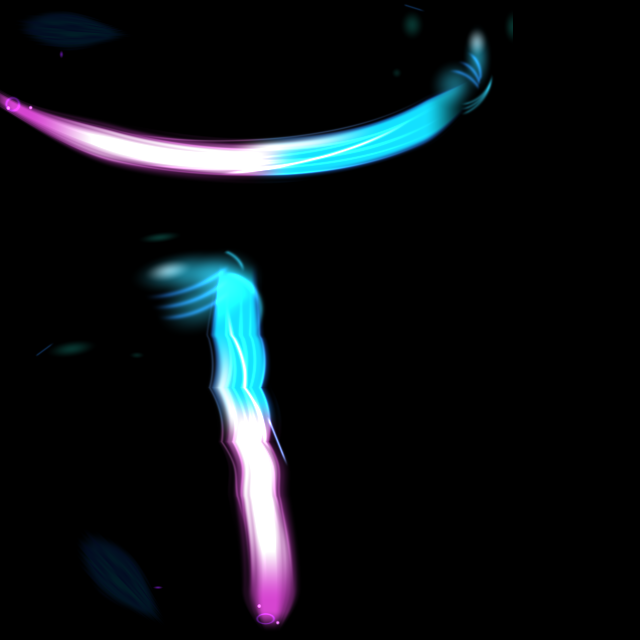
Reproduce this background procedurally as a WebGL 2 fragment shader.

```glsl
#version 300 es
precision highp float;
// Two bent light ribbons, magenta to white to cyan, with faint wisps on black.
uniform vec2 u_resolution;
out vec4 fragColor;

float hash(vec2 p) {
    return fract(sin(dot(p, vec2(127.1, 311.7))) * 43758.5453);
}

float noise(vec2 p) {
    vec2 i = floor(p), f = fract(p);
    f = f * f * (3.0 - 2.0 * f);
    return mix(mix(hash(i), hash(i + vec2(1, 0)), f.x),
               mix(hash(i + vec2(0, 1)), hash(i + vec2(1, 1)), f.x), f.y);
}

// Rises from a to b, falls from c to d
float band(float x, float a, float b, float c, float d) {
    return smoothstep(a, b, x) * (1.0 - smoothstep(c, d, x));
}

vec2 turn(vec2 p, float a) {
    return vec2(cos(a) * p.x + sin(a) * p.y, cos(a) * p.y - sin(a) * p.x);
}

float blob(vec2 p, vec2 center, vec2 radius, float angle) {
    return 1.0 - smoothstep(0.0, 1.0, length(turn(p - center, angle) / radius));
}

// Curved hair from a to b, bowed sideways by bend
float wisp(vec2 p, vec2 a, vec2 b, float bend, float width) {
    vec2 d = b - a;
    float len = length(d);
    vec2 q = vec2(dot(p - a, d), dot(p - a, vec2(-d.y, d.x))) / len;
    float t = q.x / len;
    float off = (q.y - bend * 4.0 * t * (1.0 - t)) / width;
    return exp(-off * off) * band(t, 0.0, 0.15, 0.7, 1.0);
}

// Dark feather, blunt at one end and pointed at the other
vec3 feather(vec2 p, vec2 center, vec2 radius, float angle) {
    vec2 q = turn(p - center, angle) / radius;
    q.y /= 1.0 - 0.6 * smoothstep(-0.2, 1.0, q.x);
    float grain = noise(vec2(q.x * 3.0, q.y * 14.0));
    float shape = 1.0 - smoothstep(0.65, 1.0, length(q) + 0.15 * grain);
    return shape * mix(vec3(0.01, 0.04, 0.13), vec3(0.0, 0.13, 0.15), grain * (1.0 - 0.6 * length(q)));
}

// Ribbon colour: s runs along it, o across it from -1 to 1
vec3 ribbon(float s, float o) {
    float fiber = noise(vec2(s * 5.0, o * 7.0 + s * 4.0));
    float rim = abs(o) + 0.22 * (fiber - 0.5);
    float cool = smoothstep(0.53, 0.63, s);
    float body = 1.0 - smoothstep(mix(0.2, 0.6, cool), 1.08, rim);
    vec3 tint = mix(vec3(0.84, 0.27, 0.82), vec3(0.08, 0.88, 1.0), cool);
    tint = mix(tint, vec3(0.12, 0.45, 0.95), cool * smoothstep(0.55, 0.95, rim));
    vec3 col = tint * body;

    // White heart and the bright streak beside it
    float heart = band(s, 0.08, 0.28, 0.52, 0.66) * (1.0 - smoothstep(0.2, 0.75, rim));
    float streak = exp(-pow((o - 0.6) / 0.22, 2.0)) * band(s, 0.5, 0.6, 0.64, 0.82);
    col = mix(col, vec3(1.0), clamp(heart * 1.3 + streak * 0.9, 0.0, 1.0));

    // Fine hairs drifting across the ribbon
    for (float i = 0.0; i < 7.0; i++) {
        float h = hash(vec2(i, 3.0));
        float path = -0.85 + i * 0.28 + 0.2 * sin(s * (3.0 + 3.0 * h) + 6.0 * h);
        float hair = exp(-pow((o - path) / 0.045, 2.0));
        col += 0.3 * hair * mix(tint, vec3(1.0), 0.3) * band(s, 0.05 + 0.3 * h, 0.4, 0.7, 0.95);
    }
    float bolt = exp(-pow((o + 0.45 - 2.5 * (s - 0.55)) / 0.06, 2.0));
    col += bolt * band(s, 0.48, 0.56, 0.76, 0.88);
    return col * band(s, 0.0, 0.06, 0.9, 1.0);
}

void main() {
    vec2 p = gl_FragCoord.xy / u_resolution;
    vec3 col = vec3(0.0);

    // Upper ribbon: a shallow bowl, steeper at the right
    float d = p.x - 0.38, quart = d > 0.0 ? 2.5 : 0.8;
    float bowl = 0.749 + 0.55 * d * d + quart * d * d * d * d;
    float slope = 1.1 * d + 4.0 * quart * d * d * d;
    float width = mix(0.013, 0.034, smoothstep(0.0, 0.18, p.x)) * (1.0 - 0.65 * smoothstep(0.66, 0.77, p.x));
    col += ribbon(p.x / 0.76 + 0.03, (p.y - bowl) / (width * sqrt(1.0 + slope * slope)));

    // Lower ribbon: leaning column with kinked joints
    float k = fract((p.y - 0.0555) / 0.0847);
    float kink = 0.009 * 4.0 * k * (1.0 - k) * band(p.y, 0.2, 0.28, 0.47, 0.48);
    float spine = 0.37 + 0.054 * (1.0 - smoothstep(0.08, 0.46, p.y)) + kink;
    float girth = 0.046 * smoothstep(-0.03, 0.08, p.y) * (1.0 - 0.25 * smoothstep(0.46, 0.58, p.y));
    col += ribbon((p.y - 0.012) / 0.58, (spine - p.x) / girth);
    col += vec3(0.5, 0.65, 1.0) * wisp(p, vec2(0.418, 0.35), vec2(0.45, 0.27), 0.0, 0.0018);

    // Fading tails beyond the cyan ends
    vec3 teal = vec3(0.1, 0.45, 0.53), blue = vec3(0.1, 0.35, 0.65), ash = vec3(0.4, 0.36, 0.36);
    col += teal * (blob(p, vec2(0.746, 0.91), vec2(0.024, 0.055), 0.0) + 0.8 * blob(p, vec2(0.71, 0.868), vec2(0.042, 0.04), 0.6));
    col += ash * blob(p, vec2(0.745, 0.935), vec2(0.018, 0.024), 0.0);
    col += teal * (1.1 * blob(p, vec2(0.29, 0.575), vec2(0.09, 0.035), 0.15) + blob(p, vec2(0.32, 0.535), vec2(0.085, 0.055), 0.5));
    col += teal * blob(p, vec2(0.355, 0.565), vec2(0.06, 0.05), 0.0);
    col += ash * blob(p, vec2(0.262, 0.577), vec2(0.04, 0.018), 0.2);
    for (float i = 0.0; i < 3.0; i++) {
        col += blue * 0.7 * wisp(p, vec2(0.36, 0.585 - 0.02 * i), vec2(0.225 + 0.01 * i, 0.535 - 0.016 * i), 0.012, 0.004);
        col += blue * 0.7 * wisp(p, vec2(0.75, 0.86 + 0.006 * i), vec2(0.70 + 0.015 * i, 0.89 + 0.015 * i), -0.008, 0.003);
        col += teal * 0.6 * wisp(p, vec2(0.72, 0.82 + 0.008 * i), vec2(0.77, 0.885), -0.012, 0.0025);
    }
    col += teal * (wisp(p, vec2(0.35, 0.575), vec2(0.402, 0.48), 0.028, 0.005) + wisp(p, vec2(0.35, 0.608), vec2(0.382, 0.575), 0.006, 0.003));

    // Dark feathers and stray smudges
    col += feather(p, vec2(0.115, 0.952), vec2(0.098, 0.036), -0.08);
    col += feather(p, vec2(0.19, 0.095), vec2(0.105, 0.045), -0.82);
    vec3 moss = vec3(0.03, 0.2, 0.18);
    col += moss * (blob(p, vec2(0.644, 0.961), vec2(0.02, 0.025), 0.0) + blob(p, vec2(0.112, 0.455), vec2(0.042, 0.014), 0.15));
    col += 0.6 * moss * (blob(p, vec2(0.62, 0.886), vec2(0.009), 0.0) + blob(p, vec2(0.214, 0.445), vec2(0.013, 0.006), 0.0));
    col += moss * (blob(p, vec2(0.802, 0.958), vec2(0.016, 0.028), 0.0) * step(p.x, 0.802) + blob(p, vec2(0.25, 0.629), vec2(0.036, 0.009), 0.12));
    col += 0.4 * blue * (wisp(p, vec2(0.055, 0.443), vec2(0.085, 0.465), 0.0, 0.0015) + wisp(p, vec2(0.63, 0.993), vec2(0.665, 0.982), 0.0, 0.0015));

    // Violet rings and sparks at the magenta ends
    vec3 violet = vec3(0.45, 0.1, 0.75);
    float rings = exp(-pow((length(p - vec2(0.02, 0.837)) - 0.01) / 0.002, 2.0))
        + exp(-pow((length((p - vec2(0.415, 0.033)) * vec2(1.0, 1.7)) - 0.013) / 0.002, 2.0));
    float sparks = blob(p, vec2(0.013, 0.831), vec2(0.004), 0.0) + blob(p, vec2(0.048, 0.832), vec2(0.004), 0.0)
        + blob(p, vec2(0.405, 0.053), vec2(0.004), 0.0) + blob(p, vec2(0.434, 0.027), vec2(0.004), 0.0);
    float specks = blob(p, vec2(0.096, 0.915), vec2(0.004, 0.007), 0.0) + blob(p, vec2(0.247, 0.082), vec2(0.009, 0.003), 0.0);
    col += violet * (0.5 * rings + 0.7 * specks) + vec3(0.9, 0.5, 1.0) * sparks;
    fragColor = vec4(clamp(col, 0.0, 1.0), 1.0);
}
```
